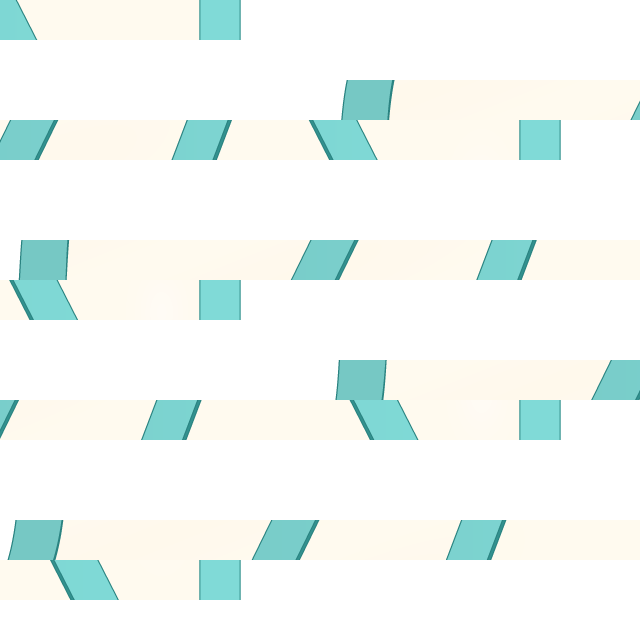
Reproduce this pattern procedurally as a WebGL 2 fragment shader.

```glsl
#version 300 es
precision highp float;

uniform vec2 u_resolution;
out vec4 fragColor;

#define GRID 768.0       // design units across the canvas
#define ROWS 16.0        // slices stacked down the canvas
#define PITCH 3.5        // rows between successive strip ends
#define FIRST_END 289.0  // right end of the first strip
#define LINE 1.5         // outline width
#define RIM 5.4          // width of a thick side face
#define SAMPLES 4        // antialiasing samples per axis

const vec3 WHITE = vec3(1.0);
const vec3 CREAM = vec3(1.0, 0.98, 0.937);
const vec3 WARM = vec3(1.0, 0.97, 0.914);
const vec3 BLUSH = vec3(1.0, 0.985, 0.975);
const vec3 TEAL_DULL = vec3(0.463, 0.783, 0.77);
const vec3 TEAL_BRIGHT = vec3(0.502, 0.856, 0.843);
const vec3 SIDE = vec3(0.2, 0.57, 0.56);
const vec3 OUTLINE = vec3(0.165, 0.515, 0.505);

// Teal band: d runs from its left edge, rims gives the left and right side widths
void band(inout vec3 color, float d, float width, vec2 rims, vec3 fill, float ink) {
    if (d < 0.0 || d > width) return;
    bool leftHalf = d < 0.5 * width;
    float inset = leftHalf ? d : width - d;
    float rim = leftHalf ? rims.x : rims.y;
    color = fill;
    if (inset < rim) {
        bool onLine = inset < LINE || rim - inset < LINE;
        color = mix(fill, onLine ? OUTLINE : SIDE, ink);
    }
}

// Gently wavering left end of the strip
float startEdge(float v) {
    float t = (v - 144.0) / 96.0;
    return -1036.5 - 11.5 * t + (1.0 - t * t) * (2.0 + 6.0 * t);
}

// Cream ground with faint diagonal warmth and a blush near the right end
vec3 ground(float u, float v) {
    float wave = 0.5 + 0.5 * sin(0.014 * (u + 2.5 * v));
    vec3 color = mix(CREAM, WARM, 0.45 * wave * smoothstep(-350.0, -650.0, u));
    vec2 q = vec2((u + 95.0) / 28.0, (v - 135.0) / 50.0);
    return mix(color, BLUSH, 0.6 * exp(-dot(q, q)));
}

vec3 pattern(vec2 p) {
    // Rows join end to end into one long line that holds the strips
    float rowHeight = GRID / ROWS;
    float row = floor(p.y / rowHeight);
    float period = PITCH * GRID;
    float along = row * GRID + p.x - FIRST_END;
    float strip = ceil(along / period);

    // u is measured back from the strip end, v carries on from strip to strip
    float u = along - strip * period;
    float v = strip * rowHeight + p.y - row * rowHeight;

    float start = startEdge(v);
    if (u < start) return WHITE;

    vec3 color = ground(u, v);
    vec3 fill = mix(TEAL_DULL, TEAL_BRIGHT, smoothstep(-1100.0, 0.0, u));
    float startRim = LINE + 1.4 * abs(v - 144.0) / 96.0;

    band(color, u - start, 57.5, vec2(LINE, startRim), TEAL_DULL, 1.0);
    band(color, u + 637.5 + 0.49 * v, 58.0, vec2(LINE, RIM), fill, 1.0);
    band(color, u + 430.8 + 0.38 * v, 54.5, vec2(LINE, RIM), fill, 1.0);
    band(color, u + 327.0 - 0.51 * v, 58.3, vec2(RIM, LINE), fill, 1.0);
    band(color, u + 50.0, 50.0, vec2(LINE), TEAL_BRIGHT, 0.75);
    return color;
}

void main() {
    vec3 sum = vec3(0.0);
    for (int j = 0; j < SAMPLES; j++) {
        for (int i = 0; i < SAMPLES; i++) {
            vec2 offset = (vec2(i, j) + 0.5) / float(SAMPLES) - 0.5;
            vec2 uv = (gl_FragCoord.xy + offset) / u_resolution;
            sum += pattern(vec2(uv.x, 1.0 - uv.y) * GRID);
        }
    }
    fragColor = vec4(sum / float(SAMPLES * SAMPLES), 1.0);
}
```
